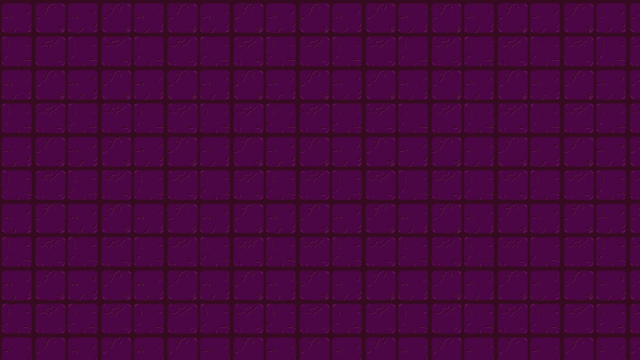
Give the GLSL for this texture, as a Shadertoy shader.

```glsl
// Purple stone wall: rounded, cracked blocks in dark grout, repeating every two by two blocks.

// Layout, in canvas heights, measured from the top left
const vec2 BLOCK_SIZE = vec2(0.09174, 0.0928);
const vec2 WALL_ORIGIN = vec2(0.0014, 0.0036);

// Block shape, in block widths
const float GAP_WIDE = 0.050;
const float GAP_THIN = 0.026;
const float GAP_ROW = 0.046;
const float CORNER_RADIUS = 0.13;
const float EDGE_WEAR = 0.022;
const float RIM_WIDTH = 0.028;

// Cracks
const int CRACK_STEPS = 4;
const int CHIP_COUNT = 3;
const float CRACK_BEND = 0.95;
const float CRACK_WIDTH = 0.011;
const vec2 LIGHT_OFFSET = vec2(0.026, 0.030);

// Start, angle and length of the two long cracks of each block kind
const vec4 MAIN_CRACK[4] = vec4[4](
    vec4(0.22, 0.34, 1.0, 0.20), vec4(0.58, 0.06, 2.25, 0.46),
    vec4(0.22, 0.20, 1.15, 0.22), vec4(0.45, 0.38, -0.2, 0.40));
const vec4 SIDE_CRACK[4] = vec4[4](
    vec4(0.34, 0.92, -0.7, 0.22), vec4(0.80, 0.92, -0.95, 0.22),
    vec4(0.68, 0.74, 0.1, 0.26), vec4(0.15, 0.30, -0.5, 0.40));

const vec3 STONE = vec3(0.30, 0.02, 0.27);
const vec3 GROUT = vec3(0.21, 0.04, 0.13);
const vec3 RIM = vec3(0.255, 0.04, 0.195);
const vec3 LIT_EDGE = vec3(0.44, 0.11, 0.35);

float hash(float n) {
    return fract(sin(n * 12.99) * 4375.8);
}

vec2 direction(float angle) {
    return vec2(cos(angle), sin(angle));
}

vec2 gradient(vec2 cell) {
    return direction(6.2832 * hash(dot(cell, vec2(1.37, 7.91))));
}

float gradientNoise(vec2 p) {
    vec2 i = floor(p), f = fract(p);
    vec2 u = f * f * f * (f * (f * 6.0 - 15.0) + 10.0);
    vec2 e = vec2(0.0, 1.0);
    float top = mix(dot(gradient(i), f), dot(gradient(i + e.yx), f - e.yx), u.x);
    float bottom = mix(dot(gradient(i + e), f - e), dot(gradient(i + 1.0), f - 1.0), u.x);
    return mix(top, bottom, u.y);
}

float segmentDistance(vec2 p, vec2 a, vec2 b) {
    vec2 ab = b - a;
    return length(p - a - ab * clamp(dot(p - a, ab) / dot(ab, ab), 0.0, 1.0));
}

float roundedBox(vec2 p, vec2 extent, float radius) {
    vec2 d = abs(p) - extent + radius;
    return length(max(d, 0.0)) + min(max(d.x, d.y), 0.0) - radius;
}

// Jagged walk with one short branch; crack = start, angle, length
float crackDistance(vec2 p, vec4 crack, float seed) {
    vec2 a = crack.xy;
    float stepLength = crack.w / float(CRACK_STEPS), d = 1.0;
    for (int i = 0; i < CRACK_STEPS; i++) {
        float turn = CRACK_BEND * (2.0 * hash(seed + float(i) * 3.1) - 1.0);
        vec2 b = a + stepLength * direction(crack.z + turn);
        d = min(d, segmentDistance(p, a, b));
        if (i == 1) d = min(d, segmentDistance(p, b, b + stepLength * direction(crack.z - sign(turn) * 1.1)));
        a = b;
    }
    return d;
}

// Long cracks plus small chips scattered around the border
float allCracks(vec2 p, int kind) {
    float seed = float(kind) * 17.3 + 2.0;
    float d = min(crackDistance(p, MAIN_CRACK[kind], seed), crackDistance(p, SIDE_CRACK[kind], seed + 5.7));
    for (int i = 0; i < CHIP_COUNT; i++) {
        float s = seed + 23.0 + float(i) * 4.3;
        float around = 6.2832 * (float(i) + 0.8 * hash(s)) / float(CHIP_COUNT);
        vec4 chip = vec4(0.5 + 0.42 * direction(around), around + 2.0 + hash(s + 1.0), 0.12);
        d = min(d, crackDistance(p, chip, s));
    }
    return d;
}

void mainImage(out vec4 fragColor, in vec2 fragCoord) {
    // Block cell; y runs down from the top
    vec2 wall = vec2(fragCoord.x, iResolution.y - fragCoord.y) / iResolution.y;
    vec2 grid = (wall - WALL_ORIGIN) / BLOCK_SIZE;
    vec2 parity = mod(floor(grid), 2.0), p = fract(grid);
    int kind = int(parity.x + 2.0 * parity.y);
    float pixel = 1.0 / (iResolution.y * BLOCK_SIZE.y);

    // Worn block outline with alternating column gaps
    float leftGap = mix(GAP_THIN, GAP_WIDE, parity.x);
    float rightGap = GAP_WIDE + GAP_THIN - leftGap;
    vec2 center = vec2(0.5 + 0.5 * (leftGap - rightGap), 0.5);
    vec2 extent = 0.5 - vec2(0.5 * (leftGap + rightGap), GAP_ROW);
    float wear = EDGE_WEAR * gradientNoise(p * 6.0 + float(kind) * 11.0);
    float edge = roundedBox(p - center, extent, CORNER_RADIUS) + wear;

    // Dark rim, with broken light on the corners
    float rim = smoothstep(-pixel, pixel, edge + RIM_WIDTH);
    vec2 away = abs(p - center);
    float corner = smoothstep(0.30, 0.38, min(away.x, away.y));
    float broken = smoothstep(-0.15, 0.2, gradientNoise(p * 5.0 + float(kind) * 7.0 + 3.0));
    float cornerLight = corner * broken * (1.0 - smoothstep(0.0, pixel, abs(edge + RIM_WIDTH * 1.5)));
    vec3 color = mix(STONE, RIM, rim);
    color = mix(color, LIT_EDGE, 0.8 * cornerLight);

    // Cracks: lit lower lip, then dark cut
    float lip = 1.0 - smoothstep(-0.5 * pixel, 0.5 * pixel, allCracks(p - LIGHT_OFFSET, kind) - CRACK_WIDTH);
    float cut = 1.0 - smoothstep(-0.5 * pixel, 0.5 * pixel, allCracks(p, kind) - CRACK_WIDTH);
    color = mix(color, LIT_EDGE, 0.6 * lip);
    color = mix(color, GROUT, 0.85 * cut);

    // Grout between blocks
    color = mix(color, GROUT, smoothstep(-0.5 * pixel, 0.5 * pixel, edge));
    fragColor = vec4(color, 1.0);
}
```
